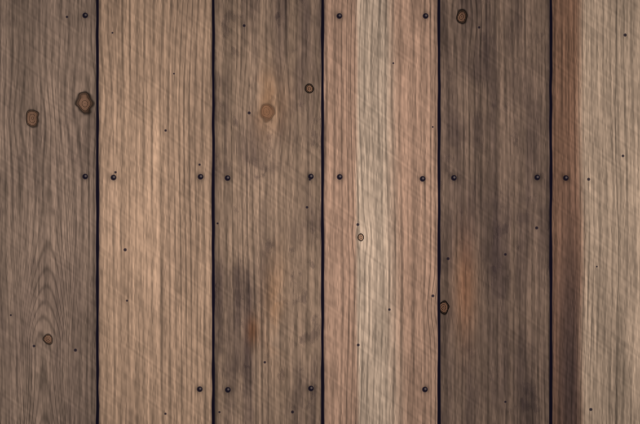
This texture is drawn by a Shadertoy shader. Its source:

```glsl
// Six weathered vertical boards with dark gaps, nails, knots and stains.
// Each board has its own tone and seed; growth lines bend around knots and
// layered value noise adds fibre, scratches and grime.
#define ASPECT 1.5
#define GAP 0.0030
#define LINE_FREQ 62.0
#define LINE_DEPTH 0.15
#define FIBRE_DEPTH 0.42
#define NAIL_RADIUS 0.0062
#define HOLE_CELL 0.11
#define VIGNETTE 0.24
#define GAP_COLOR vec3(0.07, 0.055, 0.10)
#define GRIME_COLOR vec3(0.22, 0.175, 0.17)
#define PALE_COLOR vec3(0.71, 0.615, 0.53)
#define RUST_COLOR vec3(0.58, 0.37, 0.25)

const float EDGE[7] = float[7](-0.04, 0.2285, 0.5, 0.756, 1.029, 1.291, 1.56);
const vec3 TONE[6] = vec3[6](
    vec3(0.52, 0.43, 0.37), vec3(0.63, 0.51, 0.42), vec3(0.52, 0.425, 0.355),
    vec3(0.62, 0.49, 0.41), vec3(0.45, 0.365, 0.31), vec3(0.66, 0.56, 0.475));
const float GRIME[6] = float[6](0.25, 0.10, 0.85, 0.06, 0.72, 0.08);
// Knots: centre, radius, darkness
const vec4 KNOT[8] = vec4[8](
    vec4(0.076, 0.721, 0.017, 0.6), vec4(0.199, 0.756, 0.022, 0.7),
    vec4(0.113, 0.200, 0.012, 0.6), vec4(1.082, 0.961, 0.014, 0.8),
    vec4(1.039, 0.275, 0.013, 0.9), vec4(0.725, 0.791, 0.011, 0.8),
    vec4(0.625, 0.736, 0.019, 0.3), vec4(0.846, 0.439, 0.008, 0.6));

float hash(vec2 p) {
    vec3 q = fract(p.xyx * 0.1031);
    q += dot(q, q.yzx + 33.33);
    return fract((q.x + q.y) * q.z);
}

float noise(vec2 p) {
    vec2 i = floor(p), f = fract(p);
    f = f * f * (3.0 - 2.0 * f);
    return mix(mix(hash(i), hash(i + vec2(1, 0)), f.x),
               mix(hash(i + vec2(0, 1)), hash(i + vec2(1, 1)), f.x), f.y);
}

float fbm(vec2 p) {
    float sum = 0.0, amp = 0.5;
    for (int i = 0; i < 5; i++) {
        sum += amp * noise(p);
        p = mat2(1.6, 1.2, -1.2, 1.6) * p + 7.3;
        amp *= 0.5;
    }
    return sum;
}

float disc(float d, float r, float px) { return 1.0 - smoothstep(r - px, r + px, d); }

float blot(vec2 p, vec2 centre, vec2 size) {
    vec2 d = (p - centre) / size;
    return exp(-dot(d, d));
}

float growth(float phase) { return pow(0.5 + 0.5 * cos(6.2832 * phase), 3.0); }

void mainImage(out vec4 fragColor, in vec2 fragCoord) {
    vec2 uv = fragCoord / iResolution.xy;
    vec2 p = uv * vec2(ASPECT, 1.0);
    float px = 1.0 / iResolution.y;

    // Board under this point
    int id = 0;
    for (int i = 1; i < 6; i++) if (p.x > EDGE[i]) id = i;
    float left = EDGE[id], right = EDGE[id + 1], seed = float(id) * 17.0;
    vec2 s = p + seed;
    vec3 col = TONE[id];

    // Sapwood strips and broad streaks
    float drift = 0.025 * (fbm(vec2(seed, p.y * 2.5)) - 0.5);
    float x = p.x + drift;
    if (id == 3) {
        float strip = smoothstep(0.825, 0.838, x) * (1.0 - smoothstep(0.89, 0.96 - 0.03 * p.y, x));
        col = mix(col, PALE_COLOR, 0.9 * strip);
    }
    if (id == 5) {
        float heart = 1.0 - smoothstep(1.345, 1.372, x);
        col = mix(col, vec3(0.53, 0.39, 0.31), heart);
        col = mix(col, GRIME_COLOR, 0.8 * heart * blot(p, vec2(1.335, 0.1), vec2(0.035, 0.4)));
        col *= 1.0 - 0.25 * disc(abs(x - 1.443), 0.0012, px);
    }
    col *= 0.86 + 0.28 * fbm(vec2(s.x * 22.0, s.y * 1.2));

    // Growth lines, pushed aside by knots
    float across = p.x + 0.018 * (noise(vec2(s.x * 7.0, s.y * 2.2)) - 0.5);
    for (int i = 0; i < 8; i++) {
        vec2 d = (p - KNOT[i].xy) * vec2(1.0, 0.55) / KNOT[i].z;
        across -= 0.75 * d.x * KNOT[i].z * exp(-0.16 * dot(d, d));
    }
    float lines = growth(across * LINE_FREQ + 3.0 * noise(vec2(across * 15.0 + seed, 2.0)));
    if (id == 0) {
        float dx = across - 0.108;
        float arch = growth(p.y * 17.0 + dx * dx * 1900.0 + 2.0 * noise(s * vec2(12.0, 5.0)));
        lines = mix(lines, arch, exp(-dx * dx * 220.0) * smoothstep(0.65, 0.4, p.y));
    }
    col *= 1.03 - LINE_DEPTH * lines * (0.4 + 1.2 * noise(s * vec2(18.0, 3.0)));

    // Grime, then warm worn patches
    float cloud = fbm(s * vec2(10.0, 5.0) + 1.5 * fbm(s * 9.0));
    float streak = fbm(vec2(across * 45.0 + seed, s.y * 3.0));
    float grime = smoothstep(0.38, 0.85, 0.55 * cloud + 0.5 * streak);
    grime += 0.35 * smoothstep(0.62, 0.8, fbm(s * vec2(38.0, 24.0)));
    col = mix(col, GRIME_COLOR, clamp(grime * GRIME[id], 0.0, 0.85));
    if (id == 2) {
        float worn = blot(p, vec2(0.63, 0.76), vec2(0.04, 0.08)) + blot(p, vec2(0.645, 0.28), vec2(0.025, 0.13));
        col = mix(col, vec3(0.66, 0.49, 0.36), 0.65 * worn * smoothstep(0.25, 0.6, cloud));
        col = mix(col, RUST_COLOR * 0.7, 0.7 * blot(p, vec2(0.592, 0.22), vec2(0.014, 0.035)));
    }
    if (id == 4) col = mix(col, RUST_COLOR, 0.45 * blot(p, vec2(1.09, 0.32), vec2(0.025, 0.12)));

    // Fine fibre and slanted saw scratches
    float fibre = 0.6 * noise(s * vec2(230.0, 9.0)) + 0.4 * noise(s * vec2(330.0, 70.0));
    float scratch = noise(vec2(dot(s, vec2(0.6, 0.8)) * 190.0, dot(s, vec2(0.8, -0.6)) * 9.0));
    col *= 1.0 + FIBRE_DEPTH * (fibre - 0.5) + 0.09 * (scratch - 0.5);

    // Knots: tinted heart, concentric rings and a dark rim
    for (int i = 0; i < 8; i++) {
        vec4 k = KNOT[i];
        vec2 d = (p - k.xy) * vec2(1.0, 0.8);
        float r = length(d) / k.z + 0.35 * (noise(p * 90.0) - 0.5);
        float rim = exp(-pow((r - 0.85) * 6.0, 2.0));
        float heart = 1.0 - smoothstep(0.7, 1.0, r);
        col = mix(col, RUST_COLOR * 0.75, 0.5 * heart);
        col *= 1.0 - k.w * (0.75 * rim + 0.25 * heart * growth(r * 3.0));
    }

    // Nail rows near both board sides, with worn metal centres
    for (int i = 0; i < 6; i++) {
        float row = float(i / 2), side = float(i % 2);
        float h = hash(vec2(seed + row * 3.0, side + 5.0));
        if (row > 0.5 && h < 0.55) continue;
        float y = row < 0.5 ? 0.58 : (row < 1.5 ? 0.96 : 0.08);
        vec2 d = p - vec2(mix(left, right, mix(0.13, 0.87, side) + 0.05 * (h - 0.5)), y + 0.008 * (h - 0.5));
        col *= 1.0 - 0.3 * exp(-dot(d, d) * 9000.0);
        col = mix(col, GAP_COLOR, 0.9 * disc(length(d), NAIL_RADIUS, px));
        col = mix(col, vec3(0.46, 0.41, 0.38), 0.7 * disc(length(d - 0.0012), NAIL_RADIUS * 0.4, px));
    }

    // Scattered pinholes
    vec2 cell = floor(p / HOLE_CELL);
    float pick = hash(cell + 41.0);
    vec2 spot = (cell + 0.2 + 0.6 * vec2(hash(cell + 3.0), hash(cell + 9.0))) * HOLE_CELL;
    col = mix(col, GAP_COLOR, step(0.72, pick) * 0.75 * disc(length(p - spot), 0.0015 + 0.002 * fract(pick * 9.0), px));

    // Gaps between boards, then corner shading
    float edge = min(p.x - left, right - p.x) + 0.0016 * (noise(vec2(seed, p.y * 24.0)) - 0.5);
    col *= 1.0 - 0.3 * exp(-max(edge, 0.0) * 160.0);
    col = mix(col, GAP_COLOR, disc(edge, GAP, px));
    vec2 c = uv - 0.5;
    fragColor = vec4(col * (1.06 - VIGNETTE * 2.0 * dot(c, c)), 1.0);
}
```
